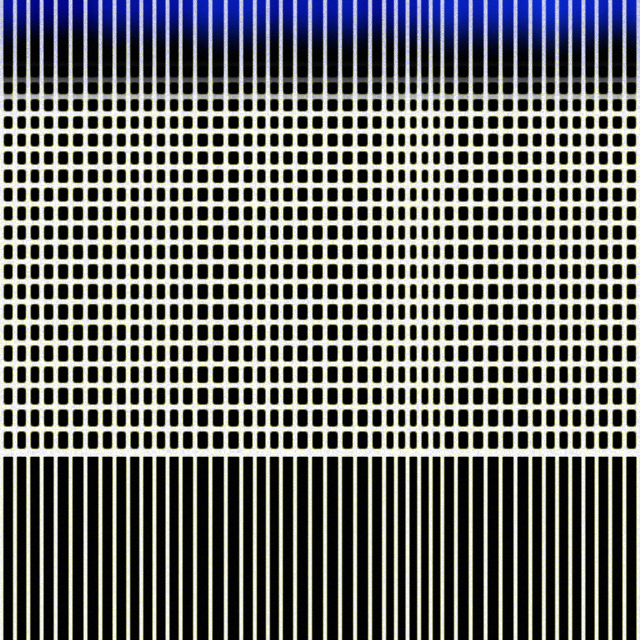
A Shadertoy shader for this pattern:

```glsl
// Woven white mesh of uneven columns and rows over black, with a blue glow along the top.

const vec3 INK_BLACK = vec3(0.006, 0.007, 0.014);
const vec3 THREAD_WHITE = vec3(0.96, 0.965, 0.96);
const vec3 THREAD_LILAC = vec3(0.78, 0.79, 0.96);
const vec3 DEEP_BLUE = vec3(0.01, 0.02, 0.52);
const vec3 BRIGHT_BLUE = vec3(0.05, 0.22, 0.92);

const float COLUMN_PITCH = 0.02164;
const float MESH_END = 0.7135;   // depth of the lowest cross thread
const float LAST_ROW = 18.5;

float hash(vec2 p) {
    vec3 q = fract(vec3(p.xyx) * 0.1031);
    q += dot(q, q.yzx + 33.33);
    return fract((q.x + q.y) * q.z);
}

float ramp(float x, float start, float end, float amount) {
    return amount * clamp((x - start) / (end - start), 0.0, 1.0);
}

float softMin(float a, float b, float k) {
    float h = max(k - abs(a - b), 0.0) / k;
    return min(a, b) - h * h * k * 0.25;
}

// Column index: whole numbers fall on cell centres, halves on threads
float columnPhase(float x) {
    float drift = ramp(x, 0.013, 0.076, -0.0025)
                + ramp(x, 0.076, 0.163, 0.0061)
                + ramp(x, 0.195, 0.289, -0.0052)
                + ramp(x, 0.293, 0.378, 0.0086)
                + ramp(x, 0.390, 0.446, -0.0035)
                + ramp(x, 0.449, 0.580, 0.0101)
                + ramp(x, 0.603, 0.693, -0.0175)
                + ramp(x, 0.716, 0.827, 0.0081)
                + ramp(x, 0.840, 0.943, -0.0053)
                + ramp(x, 0.943, 0.987, 0.0010);
    return (x - 0.013 - drift) / COLUMN_PITCH;
}

// Row index: rows grow taller with depth, so invert a quadratic
float rowPhase(float depth, float first, float pitch, float growth) {
    float root = sqrt(max(pitch * pitch + 4.0 * growth * (depth - first), 0.0));
    return (root - pitch) / (2.0 * growth);
}

// Distance to the nearest thread, in canvas units
float threadDistance(float phase, float pitch) {
    return abs(fract(phase) - 0.5) * pitch;
}

// Thread coverage; blue is narrower, leaving warm edges
vec3 coverage(float d, float softness) {
    return 1.0 - smoothstep(-softness, softness, d + vec3(0.0, 0.0, 0.00035));
}

float layeredWaves(float x) {
    return 0.5 + 0.22 * sin(x * 13.0 + 3.6) + 0.16 * sin(x * 37.0 + 1.0)
               + 0.12 * sin(x * 83.0);
}

// Blue light fading down from the top edge
vec3 background(float x, float depth) {
    float wave = layeredWaves(x);
    float reach = 0.066 + 0.03 * wave + 0.012 * smoothstep(0.2, 0.6, x);
    float glow = 1.0 - smoothstep(0.004, reach, depth);
    vec3 blue = mix(DEEP_BLUE, BRIGHT_BLUE, clamp(wave * 0.5 + x * 0.45 - 0.1, 0.0, 1.0));
    return mix(INK_BLACK, blue, glow);
}

void mainImage(out vec4 fragColor, in vec2 fragCoord) {
    vec2 uv = fragCoord / iResolution.xy;
    float depth = 1.0 - uv.y;
    float softness = max(0.0017, 0.8 / iResolution.y);

    // Regions of the weave
    float inMesh = 1.0 - smoothstep(MESH_END - 0.001, MESH_END + 0.001, depth);
    float crossFade = smoothstep(0.09, 0.18, depth) * inMesh;
    float pinch = exp(-pow((uv.x - 0.655) / 0.03, 2.0)) * (1.0 - smoothstep(0.45, 0.68, depth));

    // Upright threads
    float stepX = 0.008;
    float slope = (columnPhase(uv.x + stepX) - columnPhase(uv.x - stepX)) / (2.0 * stepX);
    float width = mix(0.0031, 0.0038 + 0.0003 * pinch, crossFade);
    float upright = threadDistance(columnPhase(uv.x), 1.0 / slope) - width;

    // Cross threads, woven with rounded corners
    float row = min(rowPhase(depth, 0.1378, 0.02630, 0.000236), LAST_ROW);
    float rowPitch = 0.02630 + 0.000472 * row;
    float across = threadDistance(row, rowPitch) - 0.0039 - 0.0004 * pinch;
    float woven = softMin(upright, across, 0.005);

    vec3 threads = mix(coverage(upright, softness), coverage(woven, softness), crossFade);

    // Colour, then grain that is strongest on the threads
    vec3 threadColor = mix(THREAD_LILAC, THREAD_WHITE, smoothstep(0.04, 0.2, depth));
    vec3 color = mix(background(uv.x, depth), threadColor, threads);
    vec2 grainCell = floor(uv * 512.0);
    float grain = hash(grainCell) - 0.5;
    float tint = hash(grainCell + 71.0) - 0.5;
    vec3 speckle = grain * vec3(0.10) + tint * vec3(0.09, 0.09, -0.24);
    color += speckle * (0.15 + 0.85 * threads.g * (0.4 + 0.6 * inMesh));
    fragColor = vec4(clamp(color, 0.0, 1.0), 1.0);
}
```
